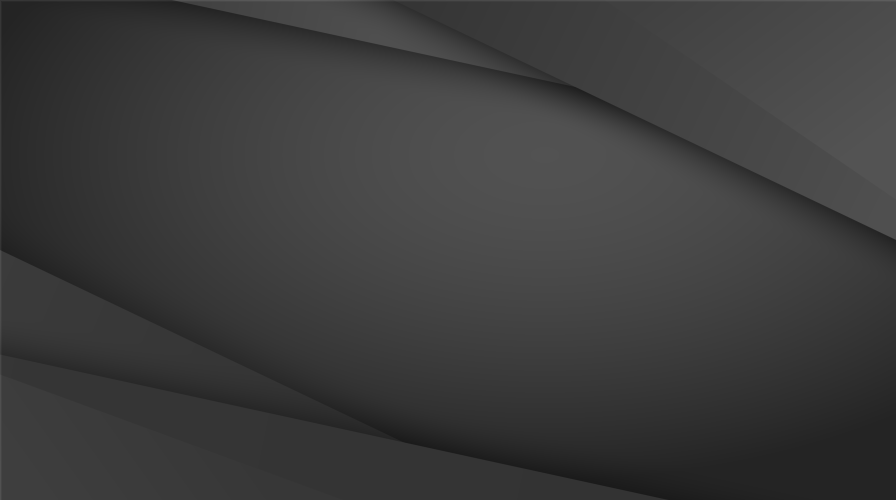
Give the GLSL for this background, as a Shadertoy shader.

```glsl
const vec2 GLOW_CENTER = vec2(1.09, 0.69);
const vec2 GLOW_RADIUS = vec2(1.17, 0.65);
const float GLOW_FALLOFF = 1.65;
const float GLOW_BRIGHT = 0.32;
const float GLOW_DARK = 0.142;
const float SHADOW_WIDTH = 0.085;
const float WEDGE_SHADOW = 0.36;
const float SLAB_SHADOW = 0.42;
const float LOW_WEDGE_SHADOW = 0.15;
const float LOW_SLAB_SHADOW = 0.28;
const float RIM_WIDTH = 0.0024;
const float RIM_LIGHT = 0.08;

// Signed distance to the line a-b, positive on its left side.
float lineSide(vec2 p, vec2 a, vec2 b) {
    vec2 dir = normalize(b - a);
    vec2 q = p - a;
    return dir.x * q.y - dir.y * q.x;
}

// Linear grey gradient running from point a to point b.
float gradient(vec2 p, vec2 a, vec2 b, float greyA, float greyB) {
    vec2 axis = b - a;
    float t = clamp(dot(p - a, axis) / dot(axis, axis), 0.0, 1.0);
    return mix(greyA, greyB, t);
}

// Lay a panel over the base, with a soft shadow outside its edge.
float addPanel(float base, float side, float grey, float shadow) {
    float fade = clamp(1.0 + side / SHADOW_WIDTH, 0.0, 1.0);
    float shaded = base * (1.0 - shadow * fade * fade);
    float aa = 0.7 / iResolution.y;
    return mix(shaded, grey, smoothstep(-aa, aa, side));
}

void mainImage(out vec4 fragColor, in vec2 fragCoord) {
    vec2 p = fragCoord / iResolution.y;

    // Backdrop glow
    float reach = min(length((p - GLOW_CENTER) / GLOW_RADIUS), 1.0);
    float grey = mix(GLOW_BRIGHT, GLOW_DARK, pow(reach, GLOW_FALLOFF));

    // Upper panels, back to front
    float wedge = lineSide(p, vec2(0.344, 1.0), vec2(1.151, 0.826));
    float slab = lineSide(p, vec2(0.786, 1.0), vec2(1.786, 0.523));
    float corner = lineSide(p, vec2(1.209, 1.0), vec2(1.786, 0.605));
    float wedgeGrey = gradient(p, vec2(0.35, 1.0), vec2(0.75, 0.91), 0.25, 0.31);
    float slabGrey = gradient(p, vec2(0.8, 1.0), vec2(1.75, 0.54), 0.205, 0.31);
    float cornerGrey = gradient(p, vec2(1.35, 1.05), vec2(1.65, 0.65), 0.25, 0.325);
    grey = addPanel(grey, wedge, wedgeGrey, WEDGE_SHADOW);
    grey = addPanel(grey, slab, slabGrey, SLAB_SHADOW);
    grey = addPanel(grey, corner, cornerGrey, 0.0);

    // Lower panels, back to front
    float lowWedge = lineSide(p, vec2(0.791, 0.123), vec2(0.0, 0.5));
    float lowSlab = lineSide(p, vec2(1.337, 0.0), vec2(0.0, 0.291));
    float lowCorner = lineSide(p, vec2(0.686, 0.0), vec2(0.0, 0.251));
    float lowWedgeGrey = gradient(p, vec2(0.0, 0.45), vec2(0.7, 0.15), 0.23, 0.2);
    float lowSlabGrey = gradient(p, vec2(0.0, 0.27), vec2(1.3, 0.0), 0.21, 0.2);
    float lowCornerGrey = gradient(p, vec2(0.05, 0.0), vec2(0.4, 0.25), 0.245, 0.215);
    grey = addPanel(grey, lowWedge, lowWedgeGrey, LOW_WEDGE_SHADOW);
    grey = addPanel(grey, lowSlab, lowSlabGrey, LOW_SLAB_SHADOW);
    grey = addPanel(grey, lowCorner, lowCornerGrey, 0.0);

    // Thin light rim along the top and left borders
    float border = min(p.x, 1.0 - p.y);
    grey += RIM_LIGHT * (1.0 - smoothstep(0.0, 2.0 * RIM_WIDTH, border));

    fragColor = vec4(vec3(grey), 1.0);
}
```
